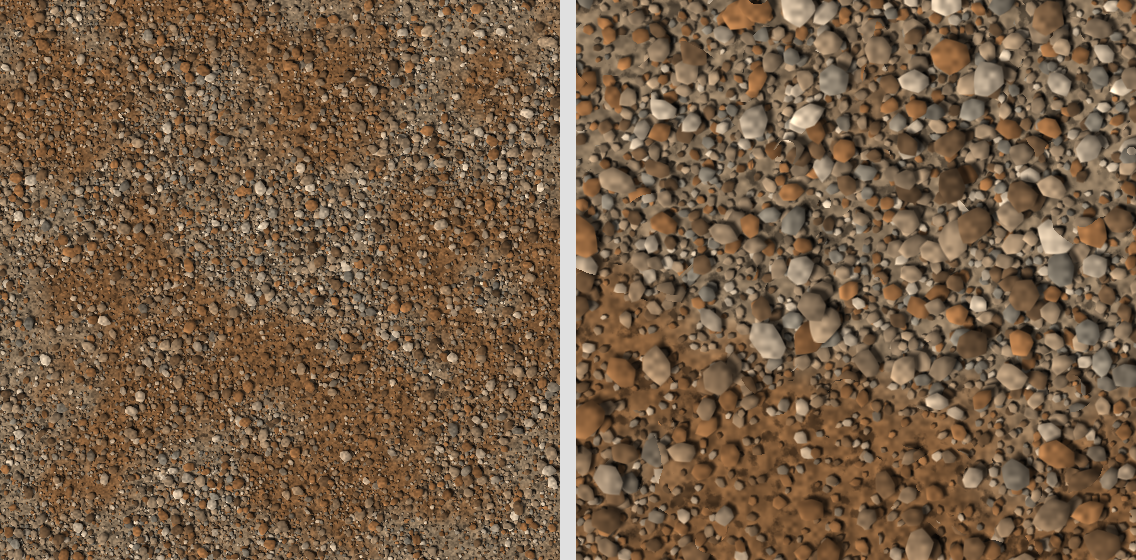
Left: the whole. Right: its middle third, enlarged.
Reproduce this texture procedurally as a three.js fragment shader.

```glsl
// Gravelly soil: angular pebbles and grit in sandy, clay-stained ground under low sun
#define FINEST_GRID 175.0   // cells across for the smallest grit
#define GRID_RATIO 1.56     // coarsening from one layer to the next
#define LAYERS 4
#define SIDES 6
#define EDGE 0.0015         // edge softness in canvas units
#define SHADOW_REACH 0.55   // shadow offset in stone radii
#define SHADOW_DEPTH 0.66
#define SUN vec2(-0.80, -0.60)
#define SAND vec3(0.53, 0.45, 0.355)
#define CLAY vec3(0.49, 0.345, 0.215)
#define TAN_STONE vec3(0.60, 0.505, 0.40)

varying vec2 vUv;

float hash(vec2 p) {
  return fract(sin(dot(p, vec2(127.1, 311.7))) * 43758.5453);
}

float noise(vec2 p) {
  vec2 cell = floor(p);
  vec2 f = fract(p);
  f = f * f * (3.0 - 2.0 * f);
  float low = mix(hash(cell), hash(cell + vec2(1.0, 0.0)), f.x);
  float high = mix(hash(cell + vec2(0.0, 1.0)), hash(cell + vec2(1.0, 1.0)), f.x);
  return mix(low, high, f.y);
}

float fbm(vec2 p) {
  float sum = 0.0;
  float weight = 0.5;
  for (int i = 0; i < 4; i++) {
    sum += weight * noise(p);
    p = mat2(1.6, 1.2, -1.2, 1.6) * p + 7.3;
    weight *= 0.5;
  }
  return sum / 0.9375;
}

// Irregular convex polygon: 0 at the centre, 1 on the rim
float stoneShape(vec2 p, vec2 id) {
  float rim = 0.0;
  for (int i = 0; i < SIDES; i++) {
    float k = float(i);
    float angle = (k + 0.7 * hash(id + k * 3.1)) * 6.2832 / float(SIDES);
    float reach = mix(0.75, 1.05, hash(id + k * 5.7 + 2.0));
    rim = max(rim, dot(p, vec2(cos(angle), sin(angle))) / reach);
  }
  return mix(rim, length(p), 0.3);
}

// Mostly tan stones, with some ochre, brown, grey and pale ones
vec3 stoneColor(vec2 id) {
  float kind = hash(id + 41.3);
  vec3 color = TAN_STONE;
  if (kind < 0.22) color = vec3(0.56, 0.385, 0.235);
  else if (kind < 0.40) color = vec3(0.42, 0.32, 0.225);
  else if (kind < 0.50) color = vec3(0.49, 0.455, 0.40);
  else if (kind > 0.84) color = vec3(0.74, 0.665, 0.57);
  return color * mix(0.82, 1.16, hash(id + 63.9));
}

// Sandy ground with clay stains, fine grain and dark pits
vec3 groundColor(vec2 uv, float clay) {
  float grain = noise(uv * 330.0);
  float lumps = fbm(uv * 95.0);
  vec3 color = mix(SAND, CLAY, clay);
  color *= 0.52 + 0.42 * grain + 0.56 * lumps;
  return color * mix(0.6, 1.0, smoothstep(0.24, 0.44, fbm(uv * 130.0 + 31.0)));
}

// Lays one grid of stones, each with its shadow, over the colour below
vec3 addStones(vec3 color, vec2 uv, float grid, float cover, float clay) {
  vec2 home = floor(uv * grid);
  for (int y = -1; y <= 1; y++) {
    for (int x = -1; x <= 1; x++) {
      vec2 cell = home + vec2(float(x), float(y));
      vec2 id = cell + grid * 0.37;
      if (hash(id + 11.7) > cover) continue;

      vec2 jitter = vec2(hash(id + 1.3), hash(id + 2.9)) - 0.5;
      float radius = mix(0.25, 0.50, hash(id + 19.1));
      vec2 p = (uv * grid - cell - 0.5 - 0.65 * jitter) / radius;
      if (dot(p, p) > 5.5) continue;

      float turn = 6.2832 * hash(id + 23.5);
      mat2 spin = mat2(cos(turn), sin(turn), -sin(turn), cos(turn));
      vec2 stretch = vec2(mix(0.78, 1.0, hash(id + 29.7)), 1.12);
      float soft = EDGE * grid / radius;

      float shadowShape = stoneShape((spin * (p + SUN * SHADOW_REACH)) * stretch, id);
      float shadow = 1.0 - smoothstep(0.72, 1.12 + 0.5 * soft, shadowShape);
      color *= 1.0 - SHADOW_DEPTH * shadow;

      // Flat top, lit and shaded flanks, mottled skin
      float shape = stoneShape((spin * p) * stretch, id);
      float flank = smoothstep(0.25, 1.0, shape);
      float light = 1.0 + dot(p, SUN) * mix(0.12, 0.36, flank) - 0.10 * flank;
      float mottle = 0.80 + 0.40 * noise(uv * 270.0 + id);
      vec3 skin = mix(stoneColor(id), CLAY, 0.28 * clay) * light * mottle;
      float mask = 1.0 - smoothstep(1.0 - 0.5 * soft, 1.0 + 0.5 * soft, shape);
      color = mix(color, skin, mask);
    }
  }
  return color;
}

void main() {
  float clay = smoothstep(0.40, 0.68, fbm(vUv * 8.0 + 4.0));
  float stony = smoothstep(0.30, 0.65, fbm(vUv * 11.0 + 57.0)) * (1.0 - 0.5 * clay);
  vec3 color = groundColor(vUv, clay);
  float grid = FINEST_GRID;
  for (int i = 0; i < LAYERS; i++) {
    float cover = mix(0.24, 0.66, stony) - 0.035 * float(i);
    color = addStones(color, vUv, grid, cover, clay);
    grid /= GRID_RATIO;
  }
  gl_FragColor = vec4(clamp(color, 0.0, 1.0), 1.0);
}
```
